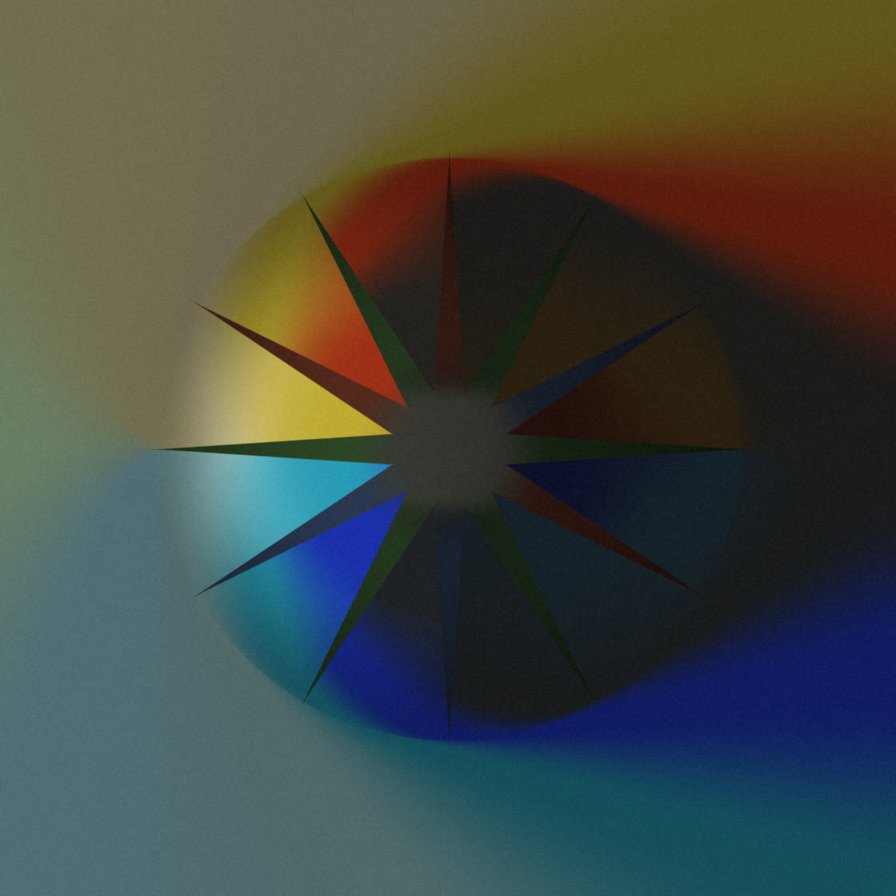
Write a three.js fragment shader that draws this background.

```glsl
varying vec2 vUv;

const vec2 CENTER = vec2(0.5015, 0.4985);
const float TIP_RADIUS = 0.325;
const float VALLEY_RADIUS = 0.066;
const float SPIKE_STEP = 30.0;
const float EDGE = 0.0012;
const float INNER_TURN = 0.85;
const float INNER_GAIN = 1.0;
const float GRAIN_CELLS = 420.0;
const float GRAIN = 0.022;

const vec3 HUB = vec3(0.20, 0.205, 0.18);
const vec3 SPIKE_GREEN = vec3(0.12, 0.19, 0.10);
const vec3 SPIKE_WARM = vec3(0.24, 0.12, 0.08);
const vec3 SPIKE_COOL = vec3(0.12, 0.16, 0.23);

float hash(vec2 cell) {
  vec3 q = fract(vec3(cell.xyx) * 0.1031);
  q += dot(q, q.yzx + 33.33);
  return fract((q.x + q.y) * q.z);
}

// Spectra over the tangent angle, in degrees
vec3 warmSpectrum(float a) {
  vec3 c = vec3(0.14, 0.06, 0.04);
  c = mix(c, vec3(0.165, 0.125, 0.06), smoothstep(-42.0, -18.0, a));
  c = mix(c, vec3(0.11, 0.105, 0.095), smoothstep(-12.0, 35.0, a));
  c = mix(c, vec3(0.36, 0.11, 0.05), smoothstep(55.0, 76.0, a));
  c = mix(c, vec3(0.38, 0.34, 0.10), smoothstep(80.0, 106.0, a));
  c = mix(c, vec3(0.42, 0.40, 0.30), smoothstep(108.0, 144.0, a));
  c = mix(c, vec3(0.44, 0.43, 0.31), smoothstep(150.0, 195.0, a));
  return mix(c, vec3(0.43, 0.50, 0.37), smoothstep(195.0, 230.0, a));
}

vec3 coolSpectrum(float a) {
  vec3 c = vec3(0.05, 0.06, 0.16);
  c = mix(c, vec3(0.08, 0.13, 0.16), smoothstep(-42.0, -18.0, a));
  c = mix(c, vec3(0.095, 0.105, 0.11), smoothstep(-12.0, 50.0, a));
  c = mix(c, vec3(0.06, 0.11, 0.39), smoothstep(55.0, 78.0, a));
  c = mix(c, vec3(0.08, 0.31, 0.36), smoothstep(84.0, 107.0, a));
  c = mix(c, vec3(0.31, 0.41, 0.41), smoothstep(108.0, 146.0, a));
  c = mix(c, vec3(0.31, 0.43, 0.46), smoothstep(150.0, 198.0, a));
  return mix(c, vec3(0.39, 0.49, 0.40), smoothstep(198.0, 232.0, a));
}

// Light fanned along tangents outside the star, folded back between spikes
vec3 fannedLight(vec2 p, float r, float angle) {
  float rel = r / TIP_RADIUS;
  float wedge = (floor(angle / SPIKE_STEP) + 0.5) * SPIKE_STEP;
  float bearing = abs(mix(wedge, angle, smoothstep(0.5, 1.0, rel)));
  float turn = rel > 1.0
    ? degrees(acos(1.0 / rel))
    : -INNER_TURN * degrees(acos(rel));
  float phase = bearing + turn;
  float blend = max(r - TIP_RADIUS, 0.0) + EDGE;
  float upper = smoothstep(-blend, blend, p.y);
  vec3 light = mix(coolSpectrum(phase), warmSpectrum(phase), upper);
  float leftward = max(0.0, -cos(radians(bearing)));
  float inside = 1.0 - smoothstep(0.6, 1.05, rel);
  return light * (1.0 + INNER_GAIN * leftward * inside);
}

// Coverage of the nearest spike, from its straight side
float spikeMask(float r, float offset) {
  float t = radians(offset);
  vec2 q = r * vec2(cos(t), abs(sin(t)));
  float halfStep = radians(SPIKE_STEP * 0.5);
  vec2 tip = vec2(TIP_RADIUS, 0.0);
  vec2 valley = VALLEY_RADIUS * vec2(cos(halfStep), sin(halfStep));
  vec2 side = normalize(tip - valley);
  float d = dot(q - tip, vec2(-side.y, side.x));
  return 1.0 - smoothstep(-EDGE, EDGE, d);
}

vec3 spikeColor(vec2 p, float r, float index) {
  float k = abs(index);
  float odd = mod(k, 2.0);
  float warm = step(0.0, p.y);
  warm = k < 1.5 ? 1.0 - warm : warm;
  vec3 tint = mix(SPIKE_GREEN, mix(SPIKE_COOL, SPIKE_WARM, warm), odd);
  float facing = -cos(radians(index * SPIKE_STEP));
  float steep = 1.0 - abs(facing);
  tint *= 0.95 + 0.35 * facing - 0.2 * steep;
  tint *= mix(1.1, 0.75, smoothstep(0.12, TIP_RADIUS, r));
  // Round hub, lit from the left
  vec3 hub = HUB * (1.0 - 1.4 * p.x - 0.5 * smoothstep(0.05, 0.09, abs(p.y)));
  return mix(hub, tint, smoothstep(0.045, 0.12, r));
}

void main() {
  vec2 p = vUv - CENTER;
  float r = length(p);
  float angle = degrees(atan(p.y, p.x));
  float index = floor(angle / SPIKE_STEP + 0.5);

  vec3 color = fannedLight(p, r, angle);
  float mask = spikeMask(r, angle - index * SPIKE_STEP);
  color = mix(color, spikeColor(p, r, index), mask);

  // Fine grain
  color += GRAIN * (hash(floor(vUv * GRAIN_CELLS)) - 0.5);
  gl_FragColor = vec4(color, 1.0);
}
```
